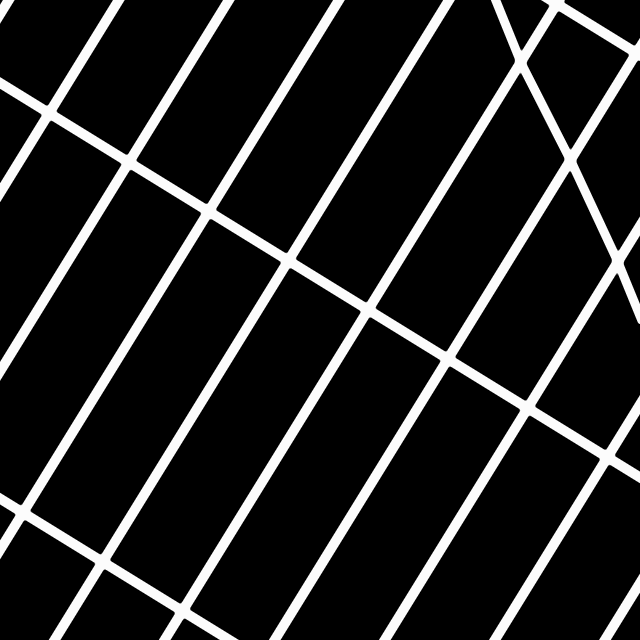
Write a Shadertoy shader that draws this pattern.

```glsl
// A tilted white street grid on black: evenly spaced parallel lanes, three
// wide-set cross streets, and one slightly bent diagonal cutting the corner.
// Distances to each set of lines are blended and drawn with a one-pixel edge.

#define GRID_ANGLE -0.5524
#define JUNCTION vec2(0.4506, 0.5927)
#define LANE_STEP 0.1464
#define CROSS_BELOW 0.5529
#define CROSS_ABOVE 0.5616
#define STREET_HALF 0.0078
#define DIAGONAL_HALF 0.0070
#define CORNER_BLEND 0.004
#define PAINT vec3(0.99)
#define GROUND vec3(0.0)

const vec2 DIAGONAL[5] = vec2[5](
    vec2(0.7734, 1.0026), vec2(0.8151, 0.8997), vec2(0.8932, 0.7461),
    vec2(0.9648, 0.5924), vec2(1.0026, 0.5000));

float segmentDistance(vec2 p, vec2 a, vec2 b) {
    vec2 pa = p - a, ba = b - a;
    return length(pa - ba * clamp(dot(pa, ba) / dot(ba, ba), 0.0, 1.0));
}

// Union that slightly rounds the inner corners of crossings
float smoothUnion(float a, float b) {
    float h = max(CORNER_BLEND - abs(a - b), 0.0) / CORNER_BLEND;
    return min(a, b) - h * h * CORNER_BLEND * 0.25;
}

float gridDistance(vec2 p) {
    vec2 along = vec2(cos(GRID_ANGLE), sin(GRID_ANGLE));
    vec2 q = p - JUNCTION;
    q = vec2(dot(q, along), dot(q, vec2(-along.y, along.x)));

    // Lanes repeat without end; cross streets lie on either side of the junction
    float lane = abs(fract(q.x / LANE_STEP + 0.5) - 0.5) * LANE_STEP;
    float cross = min(abs(q.y), min(abs(q.y + CROSS_BELOW), abs(q.y - CROSS_ABOVE)));
    return smoothUnion(lane, cross) - STREET_HALF;
}

float diagonalDistance(vec2 p) {
    float d = 1e3;
    for (int i = 0; i < 4; i++)
        d = min(d, segmentDistance(p, DIAGONAL[i], DIAGONAL[i + 1]));
    return d - DIAGONAL_HALF;
}

void mainImage(out vec4 fragColor, in vec2 fragCoord) {
    vec2 p = fragCoord / iResolution.y;
    float d = smoothUnion(gridDistance(p), diagonalDistance(p));
    float coverage = clamp(0.5 - d * iResolution.y, 0.0, 1.0);
    fragColor = vec4(mix(GROUND, PAINT, coverage), 1.0);
}
```
